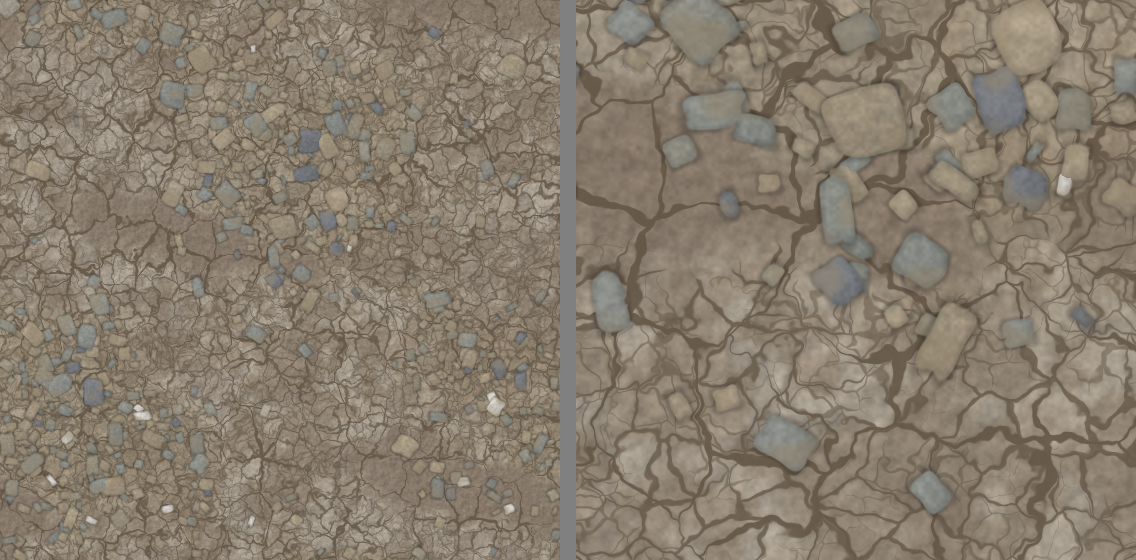
Left, the full canvas; right, a detail of the centre.
Write a WebGL 1 fragment shader that draws this texture.

```glsl
precision highp float;
// Dry cracked mud with drifts of half-buried pebbles and smooth silt streaks.
uniform vec2 u_resolution;

// Colours
const vec3 TAN = vec3(0.575, 0.525, 0.460);
const vec3 GREY = vec3(0.615, 0.575, 0.525);
const vec3 PALE = vec3(0.665, 0.632, 0.580);
const vec3 SILT = vec3(0.515, 0.460, 0.405);
const vec3 OCHRE = vec3(0.590, 0.535, 0.440);
const vec3 CRACK = vec3(0.385, 0.330, 0.265);
const vec3 STONE_WARM = vec3(0.640, 0.590, 0.505);
const vec3 STONE_COOL = vec3(0.535, 0.550, 0.530);
const vec3 STONE_SLATE = vec3(0.440, 0.455, 0.490);
const vec3 STONE_WHITE = vec3(0.800, 0.785, 0.760);

// Plates per canvas and crack half-widths in canvas units
const float COARSE_PLATES = 15.0;
const float MEDIUM_PLATES = 31.0;
const float FINE_PLATES = 58.0;
const float COARSE_WIDTH = 0.0016;
const float MEDIUM_WIDTH = 0.0011;
const float FINE_WIDTH = 0.0004;
const float WIDTH_VARIATION = 0.0065;
const float LARGE_STONES = 21.0;
const float SMALL_STONES = 39.0;

vec2 hash2(vec2 p) {
  vec3 q = fract(p.xyx * vec3(0.1031, 0.1030, 0.0973));
  q += dot(q, q.yzx + 33.33);
  return fract((q.xx + q.yz) * q.zy);
}

float noise(vec2 p) {
  vec2 i = floor(p), f = fract(p);
  f = f * f * (3.0 - 2.0 * f);
  return mix(mix(hash2(i).x, hash2(i + vec2(1, 0)).x, f.x),
             mix(hash2(i + vec2(0, 1)).x, hash2(i + vec2(1, 1)).x, f.x), f.y);
}

float fbm(vec2 p) {
  float sum = 0.0, gain = 0.533;
  for (int i = 0; i < 4; i++) {
    sum += gain * noise(p);
    p = mat2(1.6, 1.2, -1.2, 1.6) * p + 7.3;
    gain *= 0.5;
  }
  return sum;
}

// Elliptical patch on a staggered lattice: 1 at its centre, 0 on its rim
float patchField(vec2 p, vec2 centre, vec2 radii, float slope) {
  vec2 q = p - centre;
  float row = floor(q.y / 0.44 + 0.5);
  q -= row * vec2(0.5, 0.44);
  q.x -= floor(q.x + 0.5);
  q.y += slope * q.x;
  return 1.0 - length(q / radii);
}

float stoniness(vec2 p) {
  float field = patchField(p, vec2(0.58, 0.68), vec2(0.32, 0.23), 0.25);
  return smoothstep(-0.3, 0.45, field + 0.9 * (noise(p * 9.0) - 0.5));
}

// Voronoi plates: x = distance to the edge in canvas units, y = random id
vec2 plates(vec2 p, float scale) {
  p *= scale;
  vec2 cell = floor(p), nearest = vec2(0.0), id = vec2(0.0);
  float best = 9.0, edge = 9.0;
  for (int k = 0; k < 9; k++) {
    vec2 c = cell + vec2(mod(float(k), 3.0), floor(float(k) / 3.0)) - 1.0;
    vec2 d = c + hash2(c + scale) - p;
    if (dot(d, d) < best) { best = dot(d, d); nearest = d; id = c; }
  }
  for (int k = 0; k < 9; k++) {
    vec2 c = cell + vec2(mod(float(k), 3.0), floor(float(k) / 3.0)) - 1.0;
    vec2 d = c + hash2(c + scale) - p, across = d - nearest;
    if (dot(across, across) > 1e-4)
      edge = min(edge, dot(0.5 * (d + nearest), normalize(across)));
  }
  return vec2(edge / scale, hash2(id + 91.7).x);
}

float crackLine(float dist, float width, float soft) {
  return 1.0 - smoothstep(width - soft, width + soft, dist);
}

// Lays one grid of pebbles over the ground colour
vec3 addStones(vec3 ground, vec2 p, float scale, float grain, float soft) {
  vec2 cell = floor(p * scale), local = vec2(0.0), id = vec2(0.0);
  float dist = 1.0;
  for (int k = 0; k < 9; k++) {
    vec2 c = cell + vec2(mod(float(k), 3.0), floor(float(k) / 3.0)) - 1.0;
    vec2 centre = c + 0.2 + 0.6 * hash2(c + scale * 3.0);
    vec2 shape = hash2(c + 47.0), kind = hash2(c + scale + 133.0);
    if (kind.x > 0.03 + 0.57 * stoniness(centre / scale)) continue;
    float turn = 6.2832 * kind.y, co = cos(turn), si = sin(turn);
    vec2 q = mat2(co, -si, si, co) * (p * scale - centre);
    vec2 radii = mix(0.23, 0.48, shape.x) * vec2(1.0, mix(0.45, 0.95, shape.y));
    q /= radii;
    vec2 q2 = q * q;
    float lumpy = 0.3 * (noise(q * 1.4 + c * 5.0) - 0.5);
    float d = (pow(dot(q2, q2 * sqrt(q2)), 0.2) - 1.0 + lumpy) * radii.y / scale;
    if (d < dist) { dist = d; id = c; local = p * scale - centre; }
  }
  vec2 tint = hash2(id + scale + 211.0);
  vec3 stone = mix(STONE_WARM, STONE_COOL, smoothstep(0.35, 0.7, tint.x));
  stone = mix(stone, STONE_SLATE, step(0.93, tint.x) * 0.8);
  stone = mix(stone, STONE_WHITE, step(0.965, tint.y));
  stone *= 0.94 + 0.12 * tint.y + 0.22 * (grain - 0.5);
  stone *= 1.0 + 0.16 * dot(local, vec2(-0.6, 0.8));
  stone *= mix(0.88, 1.0, smoothstep(0.0, 0.004, -dist));
  float dust = smoothstep(0.45, 0.75, noise(p * 48.0 + 20.0));
  stone = mix(stone, OCHRE, 0.5 * dust);
  ground *= 1.0 - 0.2 * (1.0 - smoothstep(0.0, 0.0035, dist));
  return mix(ground, stone, 0.93 * crackLine(dist, 0.0, soft));
}

void main() {
  float side = min(u_resolution.x, u_resolution.y);
  vec2 p = gl_FragCoord.xy / side;
  float soft = max(0.9 / side, 0.0007);

  // Broad zones
  float stony = stoniness(p);
  float silt = patchField(p, vec2(0.38, 0.56), vec2(0.25, 0.065), 0.22);
  silt = smoothstep(-0.1, 0.35, silt + 1.3 * (fbm(p * 17.0) - 0.5));

  // Ragged crack network at three sizes
  vec2 bend = vec2(fbm(p * 34.0), fbm(p * 34.0 + 51.0)) - 0.5;
  vec2 jag = vec2(noise(p * 150.0), noise(p * 150.0 + 29.0)) - 0.5;
  vec2 w = p + 0.034 * bend + 0.004 * jag;
  vec2 coarse = plates(w, COARSE_PLATES);
  vec2 medium = plates(w + 0.37, MEDIUM_PLATES);
  vec2 fine = plates(w + 0.71, FINE_PLATES);
  float vary = WIDTH_VARIATION * (fbm(p * 13.0 + 80.0) - 0.5);
  float varyFine = WIDTH_VARIATION * (noise(p * 31.0 + 14.0) - 0.5);
  float cracks = crackLine(coarse.x, COARSE_WIDTH + vary, soft);
  cracks = max(cracks, 0.85 * crackLine(medium.x, MEDIUM_WIDTH + 0.4 * varyFine - 0.005 * silt, soft));
  cracks = max(cracks, 0.6 * crackLine(fine.x, FINE_WIDTH - 0.5 * varyFine + 0.0004 * stony - 0.005 * silt, soft));

  // Ground colour, plate tints and gritty relief
  float broad = fbm(p * 6.0 + 3.0), blotch = fbm(p * 38.0 + 9.0);
  float grain = 0.55 * noise(p * 240.0) + 0.45 * noise(p * 470.0 + 6.0);
  float relief = fbm(p * 85.0) - fbm(p * 85.0 + vec2(-0.25, 0.3));
  vec3 colour = mix(TAN, GREY, smoothstep(0.36, 0.58, 0.5 * (broad + blotch)));
  colour = mix(colour, PALE, 0.6 * smoothstep(0.45, 0.68, blotch + 0.22 * (medium.y - 0.5)));
  colour = mix(colour, SILT, 0.65 * smoothstep(0.5, 0.7, fbm(p * 11.0 + 40.0)));
  colour = mix(colour, OCHRE, 0.5 * stony);
  colour *= 1.0 + 0.07 * (medium.y - 0.5) + 0.05 * (fine.y - 0.5);
  colour *= mix(0.93, 1.0, smoothstep(0.0, 0.005, min(coarse.x, medium.x)));
  colour = mix(colour, SILT, 0.85 * silt);
  colour *= 1.0 + 0.17 * (grain - 0.5) + 0.28 * relief;
  colour = mix(colour, CRACK, 0.85 * cracks);

  // Pebbles, small ones below large ones
  colour = addStones(colour, p, SMALL_STONES, grain, soft);
  colour = addStones(colour, p, LARGE_STONES, grain, soft);
  gl_FragColor = vec4(colour, 1.0);
}
```
